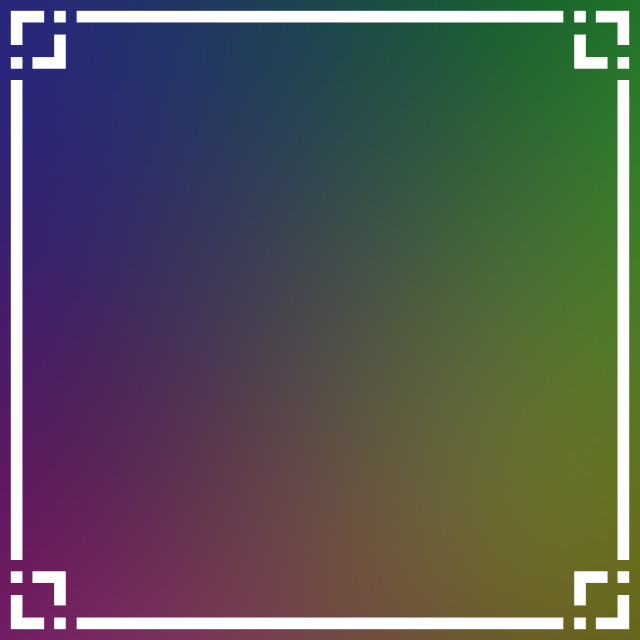
Reproduce this background procedurally as a WebGL 2 fragment shader.

```glsl
#version 300 es
precision highp float;
// A soft four-by-four colour mesh, blended by cubics in both directions,
// under a white line frame whose corners hold two interlocking brackets.
// One corner is drawn, then mirrored to all four by folding the canvas.

#define INSET 0.0169
#define BAR 0.0182
#define ARM vec2(0.0521, 0.0534)
#define CELL vec2(0.0859, 0.0905)
#define LINE_START vec2(0.1029, 0.1081)
#define FRAME_COLOR vec3(1.0)

uniform vec2 u_resolution;
out vec4 fragColor;

// Weights of a cubic through knots at 0, 1/3, 2/3 and 1
vec4 cubicWeights(float t) {
    float a = 3.0 * t, b = a - 1.0, c = a - 2.0, d = a - 3.0;
    return vec4(-b * c * d / 6.0, a * c * d / 2.0, -a * b * d / 2.0, a * b * c / 6.0);
}

vec3 blend(vec4 w, vec3 a, vec3 b, vec3 c, vec3 d) {
    return a * w.x + b * w.y + c * w.z + d * w.w;
}

vec3 colorMesh(vec2 uv) {
    vec4 wx = cubicWeights(uv.x);
    vec3 bottom = blend(wx, vec3(0.45, 0.11, 0.39), vec3(0.47, 0.22, 0.34),
                            vec3(0.43, 0.33, 0.21), vec3(0.41, 0.40, 0.11));
    vec3 lower = blend(wx, vec3(0.34, 0.10, 0.39), vec3(0.34, 0.22, 0.31),
                           vec3(0.38, 0.38, 0.235), vec3(0.36, 0.46, 0.13));
    vec3 upper = blend(wx, vec3(0.215, 0.125, 0.45), vec3(0.205, 0.22, 0.36),
                           vec3(0.235, 0.355, 0.25), vec3(0.235, 0.49, 0.165));
    vec3 top = blend(wx, vec3(0.16, 0.15, 0.49), vec3(0.125, 0.225, 0.37),
                         vec3(0.10, 0.335, 0.235), vec3(0.13, 0.45, 0.155));
    return blend(cubicWeights(uv.y), bottom, lower, upper, top);
}

// Antialiased coverage of an axis-aligned box
float box(vec2 p, vec2 low, vec2 high) {
    vec2 inside = min(p - low, high - p) * u_resolution;
    vec2 cover = clamp(inside + 0.5, 0.0, 1.0);
    return cover.x * cover.y;
}

// L-shaped bracket with a detached square beyond its horizontal arm
float bracket(vec2 p) {
    float arms = max(box(p, vec2(0.0), vec2(ARM.x, BAR)),
                     box(p, vec2(0.0), vec2(BAR, ARM.y)));
    return max(arms, box(p, vec2(CELL.x - BAR, 0.0), vec2(CELL.x, BAR)));
}

float frame(vec2 uv) {
    vec2 p = min(uv, 1.0 - uv) - INSET;
    // The second bracket is the first turned half way round in its cell
    float corner = max(bracket(p), bracket(CELL - p));
    float lines = max(box(p, vec2(LINE_START.x, 0.0), vec2(1.0, BAR)),
                      box(p, vec2(0.0, LINE_START.y), vec2(BAR, 1.0)));
    return max(corner, lines);
}

void main() {
    vec2 uv = gl_FragCoord.xy / u_resolution;
    vec3 color = mix(colorMesh(uv), FRAME_COLOR, frame(uv));
    fragColor = vec4(clamp(color, 0.0, 1.0), 1.0);
}
```
